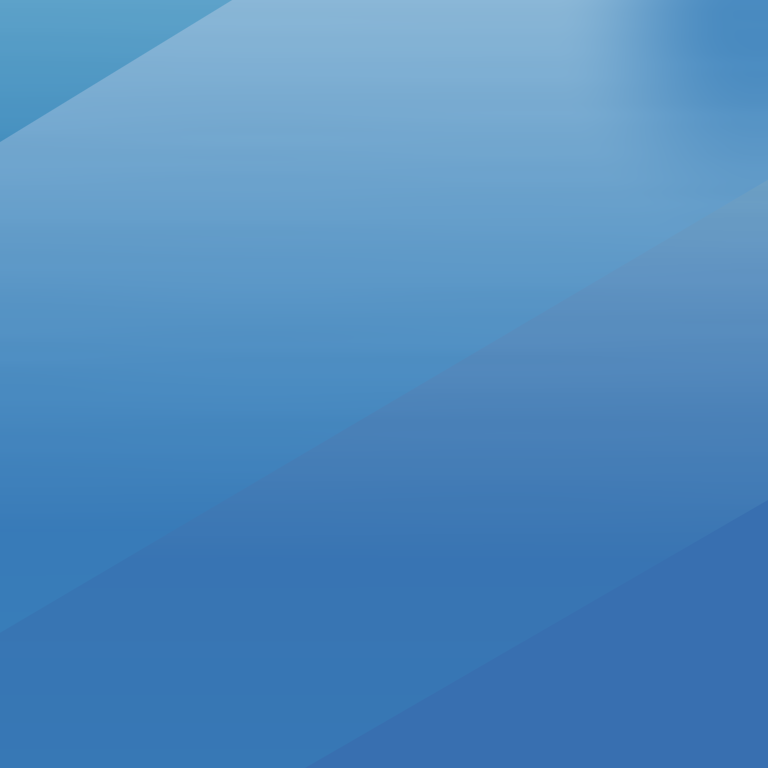
Write a Shadertoy shader that draws this background.

```glsl
// Soft blue background of broad diagonal bands, each with a vertical gradient,
// and a darker oval glow in the upper right corner. Bands are half-planes
// blended over one another; faint stretched noise adds horizontal streaks.

#define CORNER_EDGE vec2(0.815, 0.612)   // height at left side, slope
#define MIDDLE_EDGE vec2(0.176, 0.590)
#define LOWER_EDGE  vec2(-0.230, 0.579)
#define GLOW_CENTER vec2(0.985, 0.975)
#define GLOW_RADIUS vec2(0.265, 0.320)
#define GLOW_COLOR  vec3(0.290, 0.545, 0.755)
#define LOWER_COLOR vec3(0.220, 0.435, 0.690)
#define STREAK_AMOUNT 0.008
#define STREAK_SCALE  vec2(3.0, 60.0)

float hash(vec2 p) {
    return fract(sin(dot(p, vec2(127.1, 311.7))) * 43758.5453);
}

float noise(vec2 p) {
    vec2 cell = floor(p);
    vec2 f = fract(p);
    f = f * f * (3.0 - 2.0 * f);
    float low = mix(hash(cell), hash(cell + vec2(1.0, 0.0)), f.x);
    float high = mix(hash(cell + vec2(0.0, 1.0)), hash(cell + vec2(1.0, 1.0)), f.x);
    return mix(low, high, f.y);
}

// Linear position of v between two heights, limited to 0..1
float ramp(float from, float to, float v) {
    return clamp((v - from) / (to - from), 0.0, 1.0);
}

// Smooth coverage of the region above a slanted edge
float above(vec2 p, vec2 edge, float pixel) {
    float d = (p.y - edge.x - edge.y * p.x) / sqrt(1.0 + edge.y * edge.y);
    return smoothstep(-pixel, pixel, d);
}

vec3 upperBand(float y) {
    vec3 color = mix(vec3(0.220, 0.490, 0.725), vec3(0.220, 0.480, 0.720), ramp(0.18, 0.31, y));
    color = mix(color, vec3(0.290, 0.545, 0.755), ramp(0.31, 0.50, y));
    color = mix(color, vec3(0.390, 0.615, 0.790), ramp(0.50, 0.70, y));
    return mix(color, vec3(0.540, 0.715, 0.840), ramp(0.70, 1.00, y));
}

vec3 middleBand(float y) {
    vec3 color = mix(vec3(0.215, 0.470, 0.710), vec3(0.220, 0.455, 0.700), ramp(0.0, 0.27, y));
    color = mix(color, vec3(0.290, 0.505, 0.720), ramp(0.27, 0.45, y));
    color = mix(color, vec3(0.380, 0.580, 0.760), ramp(0.45, 0.65, y));
    return mix(color, vec3(0.425, 0.625, 0.770), ramp(0.65, 0.76, y));
}

vec3 cornerBand(float y) {
    return mix(vec3(0.275, 0.565, 0.750), vec3(0.365, 0.635, 0.790), ramp(0.82, 1.0, y));
}

void mainImage(out vec4 fragColor, in vec2 fragCoord) {
    vec2 uv = fragCoord / iResolution.xy;
    float pixel = 0.75 / min(iResolution.x, iResolution.y);

    // Upper band with the oval glow
    float glowDistance = length((uv - GLOW_CENTER) / GLOW_RADIUS);
    float glow = 1.0 - smoothstep(0.1, 1.0, glowDistance);
    vec3 upper = mix(upperBand(uv.y), GLOW_COLOR, glow);

    // Layered diagonal bands, from bottom to top
    vec3 color = mix(LOWER_COLOR, middleBand(uv.y), above(uv, LOWER_EDGE, pixel));
    color = mix(color, upper, above(uv, MIDDLE_EDGE, pixel));
    color = mix(color, cornerBand(uv.y), above(uv, CORNER_EDGE, pixel));

    // Faint horizontal streaks, fading out toward the bottom
    float streak = noise(uv * STREAK_SCALE) - 0.5;
    color += STREAK_AMOUNT * streak * smoothstep(0.2, 0.5, uv.y);

    fragColor = vec4(color, 1.0);
}
```
